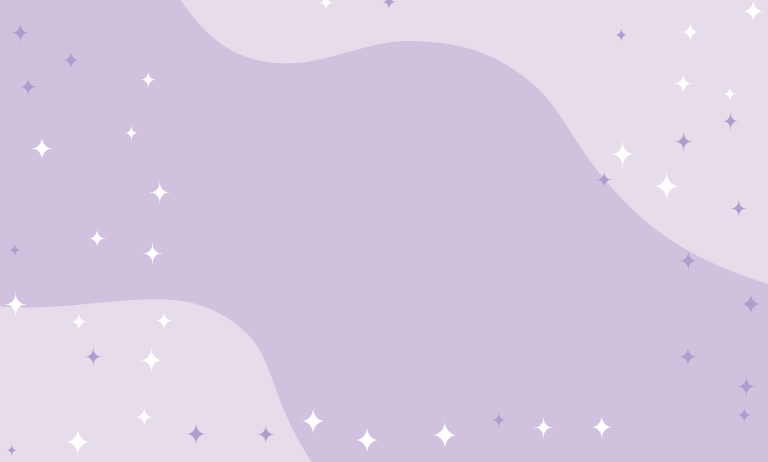
Write a Shadertoy shader that draws this background.

```glsl
const vec3 LILAC = vec3(0.815, 0.758, 0.870);
const vec3 PALE = vec3(0.907, 0.863, 0.918);
const vec3 VIOLET = vec3(0.675, 0.625, 0.815);
const vec3 WHITE = vec3(0.995);
const float CELL = 0.128;

vec3 hash3(vec2 cell) {
    vec3 s = vec3(dot(cell, vec2(127.1, 311.7)),
                  dot(cell, vec2(269.5, 183.3)),
                  dot(cell, vec2(419.2, 371.9)));
    return fract(sin(s) * 43758.5);
}

// Cubic height between knots a and b, with the slopes at both ends
float arc(float x, vec2 a, vec2 b, float slopeA, float slopeB) {
    float w = b.x - a.x;
    float t = (x - a.x) / w;
    float s = 1.0 - t;
    return s * s * ((1.0 + 2.0 * t) * a.y + t * w * slopeA)
         + t * t * ((1.0 + 2.0 * s) * b.y - s * w * slopeB);
}

float upperEdge(float x) {
    vec2 start = vec2(0.393, 1.0), dip = vec2(0.626, 0.863);
    vec2 crest = vec2(0.885, 0.911), shoulder = vec2(1.174, 0.804);
    vec2 slope = vec2(1.283, 0.652), end = vec2(1.670, 0.385);
    if (x < start.x) return 1.0 + 1.5 * (start.x - x);
    if (x < dip.x) return arc(x, start, dip, -1.5, 0.0);
    if (x < crest.x) return arc(x, dip, crest, 0.0, 0.0);
    if (x < shoulder.x) return arc(x, crest, shoulder, 0.0, -0.95);
    if (x < slope.x) return arc(x, shoulder, slope, -0.95, -1.35);
    return arc(x, slope, end, -1.35, -0.33);
}

float lowerEdge(float x) {
    vec2 start = vec2(0.0, 0.337), crest = vec2(0.337, 0.352);
    vec2 shoulder = vec2(0.543, 0.272), slope = vec2(0.598, 0.163);
    vec2 end = vec2(0.678, 0.0);
    if (x < crest.x) return arc(x, start, crest, -0.1, 0.0);
    if (x < shoulder.x) return arc(x, crest, shoulder, 0.0, -1.0);
    if (x < slope.x) return arc(x, shoulder, slope, -1.0, -2.9);
    if (x < end.x) return arc(x, slope, end, -2.9, -1.5);
    return 1.5 * (end.x - x);
}

// Signed height to coverage, allowing for the steepness of the edge
float coverage(float h) {
    return clamp(0.5 + h / max(fwidth(h), 1e-5), 0.0, 1.0);
}

// Four-pointed star bounded by quarter circles
float starDistance(vec2 q, float r) {
    q = abs(q);
    return max(r - length(q - r), max(q.x, q.y) - r);
}

// Stars keep to the border and leave the centre open
bool inBorder(vec2 c) {
    bool sides = c.x < 0.37 || c.x > 1.49;
    bool corner = c.x > 1.26 && c.y > 0.54;
    bool bottom = c.y < 0.10 && c.x < 1.40;
    bool top = c.y > 0.87 && c.x > 0.58 && c.x < 1.05;
    return sides || corner || bottom || top;
}

vec3 addStars(vec3 color, vec2 p, float pixel) {
    vec2 home = floor(p / CELL);
    for (int j = -1; j <= 1; j++) {
        for (int i = -1; i <= 1; i++) {
            vec2 cell = home + vec2(i, j);
            vec3 place = hash3(cell);
            vec3 kind = hash3(cell + 57.0);
            vec2 center = (cell + 0.2 + 0.6 * place.xy) * CELL;
            if (kind.z > 0.84 || !inBorder(center)) continue;
            bool isWhite = kind.x < 0.57;
            float radius = isWhite ? mix(0.015, 0.031, place.z)
                                   : mix(0.012, 0.023, place.z);
            float d = starDistance((p - center) * vec2(1.08, 0.96), radius);
            float mask = clamp(0.5 - d / pixel, 0.0, 1.0);
            color = mix(color, isWhite ? WHITE : VIOLET, mask);
        }
    }
    return color;
}

void mainImage(out vec4 fragColor, in vec2 fragCoord) {
    vec2 p = fragCoord / iResolution.xy * vec2(1.67, 1.0);
    float pixel = 1.0 / iResolution.y;

    // Pale waves in opposite corners
    float upper = coverage(p.y - upperEdge(p.x));
    float lower = coverage(lowerEdge(p.x) - p.y);
    vec3 color = mix(LILAC, PALE, max(upper, lower));

    // Scattered sparkles
    color = addStars(color, p, pixel);
    fragColor = vec4(color, 1.0);
}
```
